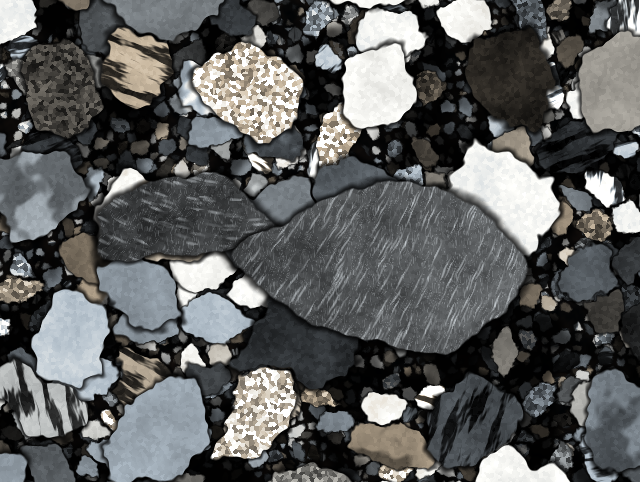
Reproduce this texture procedurally as a WebGL 2 fragment shader.

```glsl
#version 300 es
precision highp float;
// Thin section of a coarse sandstone in polarised light: angular mineral grains
// in a black matrix. Scattered polygon layers grow from specks to large clasts;
// layered sines roughen outlines, stretched cellular noise draws the streaks.

uniform vec2 u_resolution;
out vec4 fragColor;

const float TAU = 6.2831853;

float hash(vec2 p) {
    vec3 q = fract(p.xyx * 0.1031);
    q += dot(q, q.yzx + 33.33);
    return fract((q.x + q.y) * q.z);
}

vec2 hash2(vec2 p) { return vec2(hash(p), hash(p + 57.3)); }

vec2 rotate(vec2 p, float angle) {
    float c = cos(angle), s = sin(angle);
    return vec2(c * p.x + s * p.y, c * p.y - s * p.x);
}

// Layered sines, roughly -1 to 1
float wobble(vec2 p) {
    float sum = 0.0, amp = 0.5;
    for (int i = 0; i < 4; i++) {
        p = rotate(p, 1.1) * 1.9 + 3.0;
        sum += amp * sin(p.x + 1.7 * sin(p.y));
        amp *= 0.6;
    }
    return sum;
}

// Cellular noise: distance to the nearest point, and its random value
vec2 cells(vec2 p) {
    vec2 base = floor(p), best = vec2(9.0, 0.0);
    for (int k = 0; k < 9; k++) {
        vec2 id = base + vec2(k % 3 - 1, k / 3 - 1);
        float d = length(id + hash2(id) - p);
        if (d < best.x) best = vec2(d, hash(id + 91.7));
    }
    return best;
}

// Short bright streaks along an angle
float streaks(vec2 p, float angle, vec2 density) {
    vec2 c = cells(rotate(p, angle) * density);
    return smoothstep(0.5, 0.9, c.y) * smoothstep(0.6, 0.1, c.x);
}

// Signed distance to a softly cornered random polygon
float outline(vec2 q, vec2 id, float radius) {
    float sum = 0.0, sharp = 10.0 / radius;
    for (int k = 0; k < 6; k++) {
        vec2 h = hash2(id + float(k) * 13.7);
        float a = (float(k) + 0.7 * h.x) * TAU / 6.0;
        float side = dot(q, vec2(cos(a), sin(a))) - radius * mix(0.75, 1.2, h.y);
        sum += exp(min(sharp * side, 60.0));
    }
    return log(sum) / sharp;
}

// Colour of one grain: tone, texture and tint drawn from its id
vec3 mineral(vec2 p, vec2 id) {
    float pick = hash(id + 3.1), kind = hash(id + 7.7), hue = hash(id + 11.3);
    float tone = pick > 0.73 ? 0.96 : mix(0.07, 0.82, pick / 0.73);
    float speck = cells(p * 120.0).y;
    if (kind > 0.88) {
        float bands = wobble(rotate(p, hue * 3.0) * vec2(12.0, 55.0));
        tone *= mix(0.2, 1.1, smoothstep(-0.45, 0.1, bands));
    } else if (kind > 0.74) {
        tone *= 0.45 + 0.75 * speck;
    } else if (kind < 0.18) {
        tone *= mix(0.6, 1.0, smoothstep(-0.2, 0.2, wobble(p * 9.0 + id)));
    }
    tone += 0.05 * wobble(p * 14.0 + id) + 0.06 * (speck - 0.5);
    vec3 tint = mix(vec3(0.93, 1.0, 1.06), vec3(1.1, 1.0, 0.86), smoothstep(0.35, 1.0, hue));
    return tone * mix(tint, vec3(1.0, 1.0, 0.985), smoothstep(0.7, 1.0, tone));
}

// Lay a shape over the colour with a dark rim around it
vec3 paint(vec3 under, vec3 body, float d, float rim, float soft) {
    under *= mix(0.2, 1.0, smoothstep(0.0, rim, d));
    return mix(under, body, smoothstep(soft, -soft, d));
}

// One scattered layer of grains, parted by dark seams
vec3 grainLayer(vec3 under, vec2 p, float size, float share, float soft) {
    vec2 u = p * 3.0 / size;
    vec2 bent = p + size * 0.07 * vec2(wobble(u), wobble(u + 9.0));
    vec2 base = floor(bent / size), nearId = base;
    float near = 9.0, second = 9.0;
    for (int k = 0; k < 9; k++) {
        vec2 cell = base + vec2(k % 3 - 1, k / 3 - 1);
        vec2 id = cell + floor(size * 900.0);
        if (hash(id + 5.9) > share) continue;
        vec2 q = bent - (cell + mix(vec2(0.2), vec2(0.8), hash2(id))) * size;
        float stretch = mix(1.0, 1.5, hash(id + 21.1));
        q = rotate(q, TAU * hash(id + 31.7)) * vec2(1.0 / stretch, sqrt(stretch));
        float d = outline(q, id, size * mix(0.28, 0.48, hash(id + 41.3)));
        if (d < near) { second = near; near = d; nearId = id; }
        else second = min(second, d);
    }
    float d = max(near, (near - second) * 0.5 + 0.003);
    return paint(under, mineral(p, nearId), d, size * 0.06, soft);
}

// A large grey clast full of fine slanting streaks
vec3 clast(vec3 under, vec2 p, vec2 centre, vec2 halfSize, float tone, float angle, float soft) {
    vec2 q = p - centre + 0.009 * vec2(wobble(p * 13.0), wobble(p * 13.0 + 5.0));
    float d = outline(q * vec2(halfSize.y / halfSize.x, 1.0), centre * 90.0, halfSize.y);
    float lines = streaks(p, angle + 0.7 * q.x, vec2(19.0, 120.0));
    float hair = streaks(p + 4.0, angle + 0.15 + 0.7 * q.x, vec2(40.0, 190.0));
    float body = tone + 0.22 * q.x + 0.05 * wobble(p * 16.0) + 0.07 * (cells(p * 130.0).y - 0.5);
    body += 0.26 * lines + 0.14 * hair;
    return paint(under, body * vec3(0.97, 1.0, 1.02), d, 0.014, soft);
}

void main() {
    vec2 p = gl_FragCoord.xy / u_resolution.y;
    float soft = max(0.002, 1.0 / u_resolution.y);

    // Black matrix with faint brown stain
    vec3 col = vec3(0.045, 0.04, 0.038) + vec3(0.04, 0.025, 0.015) * wobble(p * 25.0);

    // Grains from fine to coarse
    float size = 0.022;
    for (int i = 0; i < 5; i++) {
        float share = i == 4 ? 0.72 : 0.66 - 0.05 * float(i);
        col = grainLayer(col, p, size, share, soft);
        if (i < 2) col *= mix(0.3, 0.85, smoothstep(-0.4, 0.5, wobble(p * 7.0)));
        size *= 1.8;
    }

    // Two streaked clasts across the middle
    col = clast(col, p, vec2(0.39, 0.55), vec2(0.16, 0.09), 0.23, -0.35, soft);
    col = clast(col, p, vec2(0.82, 0.47), vec2(0.28, 0.155), 0.33, 0.8, soft);

    fragColor = vec4(clamp(col, 0.0, 1.0), 1.0);
}
```
